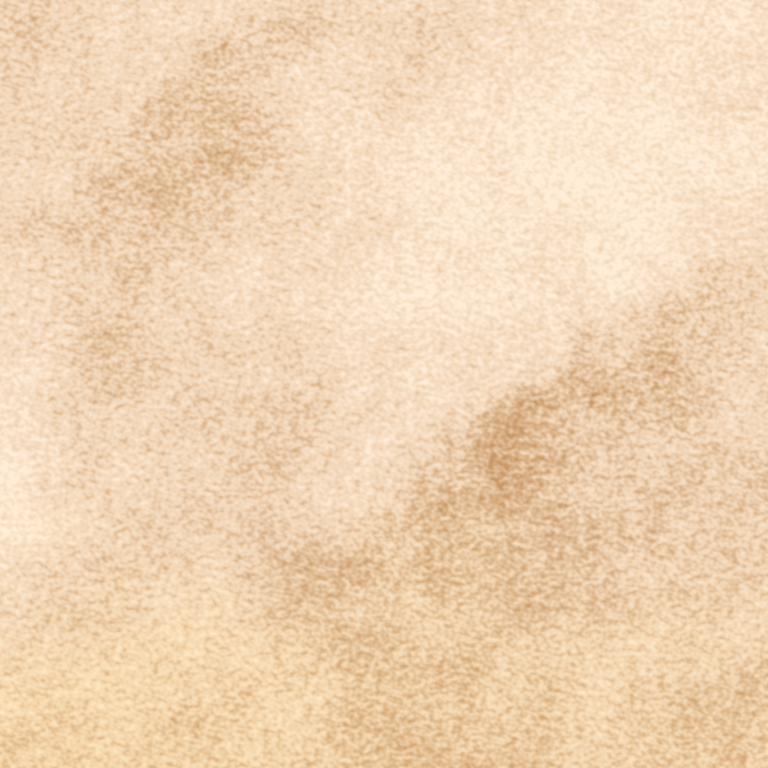
This texture is drawn by a Shadertoy shader. Its source:

```glsl
// Aged cream watercolour paper with soft diagonal tan stains and fine fibrous grain.

const vec3 PALE_CREAM = vec3(1.000, 0.928, 0.846);
const vec3 WARM_BEIGE = vec3(0.942, 0.832, 0.712);
const vec3 DARK_TAN   = vec3(0.825, 0.655, 0.480);
const vec3 YELLOW_TINT = vec3(1.014, 1.003, 0.935);

const float BASE_TONE = 0.50;       // 0 is pale cream, 1 is dark tan
const float CLOUD_STRENGTH = 0.42;
const float BLOTCH_STRENGTH = 0.24;
const float EDGE_WOBBLE = 0.13;
const float LOWER_STAIN = 0.46;
const float UPPER_STAIN = 0.40;
const float GRAIN_STRENGTH = 0.36;
const float FLECK_STRENGTH = 0.22;
const vec2 FIBRE_SCALE = vec2(76.0, 118.0);
const vec2 TOOTH_SCALE = vec2(150.0, 180.0);
const mat2 GRAIN_TILT = mat2(0.956, 0.292, -0.292, 0.956);

// Random unit vector for a lattice cell
vec2 cellGradient(vec2 cell) {
    uvec2 k = uvec2(ivec2(cell) + 4096);
    uint h = k.x * 1597334677u ^ k.y * 3812015801u;
    h = (h ^ (h >> 15)) * 2246822519u;
    h ^= h >> 13;
    float angle = float(h & 65535u) / 65536.0 * 6.28319;
    return vec2(cos(angle), sin(angle));
}

float gradientNoise(vec2 p) {
    vec2 i = floor(p), f = p - i;
    vec2 u = f * f * f * (f * (f * 6.0 - 15.0) + 10.0);
    float a = dot(cellGradient(i), f);
    float b = dot(cellGradient(i + vec2(1, 0)), f - vec2(1, 0));
    float c = dot(cellGradient(i + vec2(0, 1)), f - vec2(0, 1));
    float d = dot(cellGradient(i + vec2(1, 1)), f - vec2(1, 1));
    return mix(mix(a, b, u.x), mix(c, d, u.x), u.y);
}

float fbm(vec2 p) {
    float sum = 0.0, amplitude = 0.6;
    for (int octave = 0; octave < 5; octave++) {
        sum += amplitude * gradientNoise(p);
        p = mat2(1.6, 1.2, -1.2, 1.6) * p + 17.3;
        amplitude *= 0.5;
    }
    return sum;
}

// Pigment pooled along an edge: quick rise on one side, slow fade on the other
float pooledEdge(float dist, float fade) {
    return smoothstep(-0.045, 0.045, dist) * exp(-max(dist, 0.0) / fade);
}

float bump(float x, float centre, float width) {
    float t = (x - centre) / width;
    return exp(-t * t);
}

// Diagonal stain rising from lower left to the right side
float lowerStain(vec2 p, float wobble) {
    float dist = (0.20 + 0.72 * (p.x - 0.30) - p.y) * 0.81 + wobble;
    float core = 0.80 * bump(p.x, 0.66, 0.19) * pooledEdge(dist, 0.11);
    float spread = 0.60 * smoothstep(0.2, 0.6, p.x) * pooledEdge(dist, 0.30);
    return core + spread;
}

// Stain curving down the left side from the top
float upperStain(vec2 p, float wobble) {
    float rise = max(p.y - 0.42, 0.0);
    float dist = (p.x - 0.07 - 0.85 * rise * rise) * 0.8 + wobble;
    float along = 0.42 * smoothstep(0.25, 0.5, p.y) + 0.6 * bump(p.y, 0.90, 0.17);
    return pooledEdge(dist, 0.12) * along;
}

// Slow light and dark areas of the sheet
float sheetTone(vec2 p) {
    vec2 q = (p - vec2(0.74, 0.82)) / vec2(0.50, 0.42);
    float glow = 0.36 * exp(-dot(q, q));
    float margin = (1.0 - smoothstep(0.01, 0.13, p.x)) * bump(p.y, 0.40, 0.2);
    return BASE_TONE - glow - 0.32 * margin;
}

vec3 paperColour(float tone) {
    vec3 light = mix(PALE_CREAM, WARM_BEIGE, min(tone * 2.0, 1.0));
    return mix(light, DARK_TAN, max(tone * 2.0 - 1.0, 0.0));
}

void mainImage(out vec4 fragColor, in vec2 fragCoord) {
    vec2 p = fragCoord / iResolution.y;

    // Washes, stains and small blotches
    float cloud = fbm(p * 5.0 + 31.7);
    float blotch = fbm(p * 20.0 + 5.3);
    float wobble = EDGE_WOBBLE * fbm(p * 7.0 + 41.0);
    float mottling = 1.0 + 0.8 * fbm(p * 11.0 + 9.0);
    float stain = (LOWER_STAIN * lowerStain(p, wobble)
                 + UPPER_STAIN * upperStain(p, wobble)) * mottling;

    // Fibres lie sideways; tooth is finer and nearly round
    vec2 bend = 0.006 * vec2(gradientNoise(p * 28.0), gradientNoise(p * 28.0 + 60.0));
    float fibre = gradientNoise((p + bend) * FIBRE_SCALE);
    float tooth = gradientNoise(GRAIN_TILT * p * TOOTH_SCALE + 23.0);
    float grain = GRAIN_STRENGTH * (fibre + 0.95 * tooth) * (1.0 + 0.3 * stain);
    float fleck = smoothstep(0.28, 0.62, gradientNoise(GRAIN_TILT * (p + bend) * vec2(56.0, 80.0) + 77.0));
    fleck *= FLECK_STRENGTH * (0.5 + stain);

    float tone = sheetTone(p) + CLOUD_STRENGTH * cloud + BLOTCH_STRENGTH * blotch;
    tone += stain + grain + fleck;
    vec3 colour = paperColour(clamp(tone, 0.0, 1.15));

    // Yellowing towards the bottom, strongest at the left
    float yellowing = (1.0 - smoothstep(0.02, 0.38, p.y + 0.25 * cloud))
                    * mix(1.0, 0.6, smoothstep(0.0, 0.7, p.x));
    colour *= mix(vec3(1.0), YELLOW_TINT, yellowing);

    fragColor = vec4(clamp(colour, 0.0, 1.0), 1.0);
}
```
